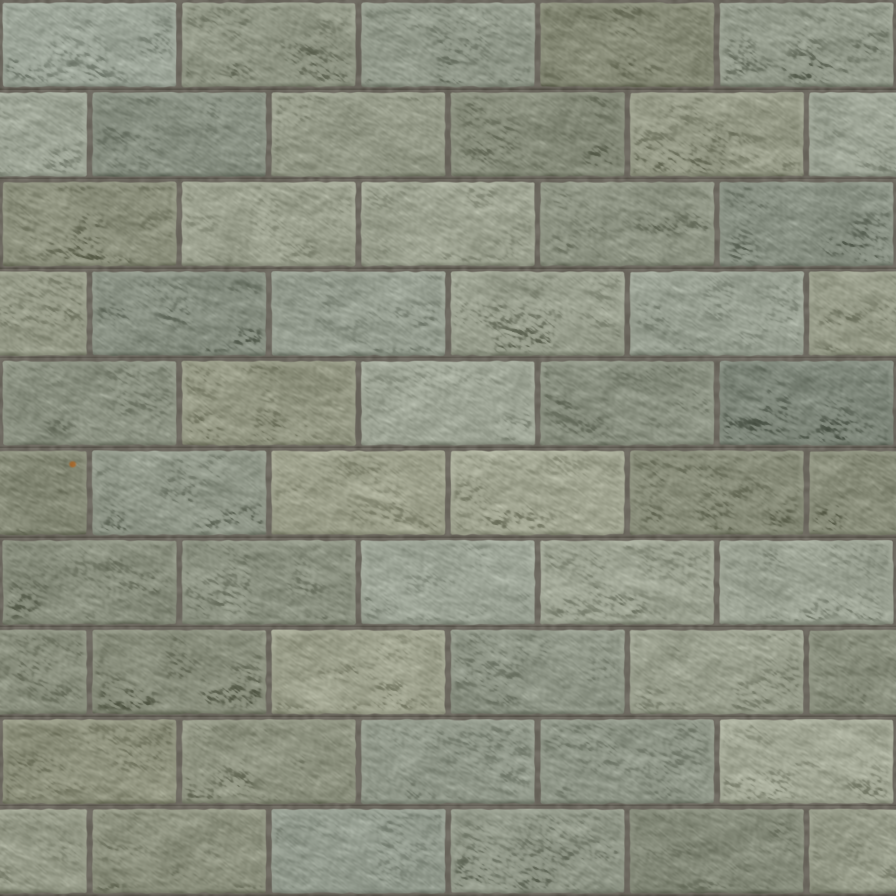
A Shadertoy shader for this texture:

```glsl
const vec2 GRID = vec2(5.0, 10.0);          // blocks across, courses up
const float JOINT_HALF = 0.0032;            // half the mortar width
const float CORNER = 0.0025;
const float EDGE_WOBBLE = 0.0016;
const float LIP_WIDTH = 0.0075;             // smoother rim of each block
const vec2 LIGHT_STEP = vec2(-0.0022, 0.0038);
const float RELIEF = 0.27;
const float TONE_SPREAD = 0.115;
const float CREVICE_DEPTH = 0.19;
const float RUST_CHANCE = 0.0006;
const vec2 RUST_GRID = vec2(16.0, 8.0);     // possible rust spots in one block
const vec3 STONE = vec3(0.567, 0.590, 0.525);
const vec3 WARM_TINT = vec3(0.014, 0.003, -0.014);
const vec3 MORTAR = vec3(0.425, 0.410, 0.375);
const vec3 RUST = vec3(0.70, 0.43, 0.18);

float hash(vec2 p) {
    vec3 q = fract(vec3(p.xyx) * 0.1031);
    q += dot(q, q.yzx + 33.33);
    return fract((q.x + q.y) * q.z);
}

float noise(vec2 p) {
    vec2 i = floor(p), f = fract(p);
    f = f * f * (3.0 - 2.0 * f);
    return mix(mix(hash(i), hash(i + vec2(1, 0)), f.x),
               mix(hash(i + vec2(0, 1)), hash(i + vec2(1, 1)), f.x), f.y);
}

// Rough split face: slanted layers of noise
float stoneHeight(vec2 p, vec2 seed) {
    vec2 q = vec2(p.x + 0.25 * p.y, p.y + 0.3 * p.x) * vec2(44.0, 62.0) + seed;
    float height = 0.0, weight = 0.5;
    for (int i = 0; i < 4; i++) {
        height += weight * noise(q);
        q = q * 1.9 + 17.3;
        weight *= 0.68;
    }
    return height;
}

float roundBox(vec2 p, vec2 halfSize, float radius) {
    vec2 q = abs(p) - halfSize + radius;
    return length(max(q, 0.0)) + min(max(q.x, q.y), 0.0) - radius;
}

void mainImage(out vec4 fragColor, in vec2 fragCoord) {
    vec2 uv = fragCoord / iResolution.xy;
    float soft = max(0.0011, 0.8 / min(iResolution.x, iResolution.y));

    // Running bond: every other course slides by half a block
    vec2 cell = uv * GRID;
    cell.x += 0.5 * (1.0 - mod(floor(cell.y), 2.0));
    vec2 id = mod(floor(cell), GRID);
    vec2 p = (fract(cell) - 0.5) / GRID;
    vec2 halfSize = 0.5 / GRID - JOINT_HALF;
    vec2 seed = 40.0 + 31.0 * id;
    float tone = hash(id + 7.1);
    float wear = hash(id + 53.7);

    // Block outline, lightly chipped
    float chip = noise(p * 110.0 + seed) - 0.5;
    float dist = roundBox(p, halfSize, CORNER) + EDGE_WOBBLE * chip;
    float block = 1.0 - smoothstep(-soft, soft, dist);
    float lip = smoothstep(-LIP_WIDTH, -0.2 * LIP_WIDTH, dist);

    // Lit relief
    float height = stoneHeight(p, seed);
    float slope = height - stoneHeight(p + LIGHT_STEP, seed);
    float light = RELIEF * slope * (1.0 - 0.55 * lip);
    light += 0.06 * (noise(p * vec2(24.0, 36.0) + seed) - 0.5);

    // Dark hollows, gathered low on the more worn blocks
    float low = smoothstep(0.6, -1.0, p.y / halfSize.y);
    float patchy = smoothstep(0.4, 0.8, noise(p * vec2(28.0, 40.0) + seed + 9.0));
    float hollow = smoothstep(0.02, -0.18, slope) * patchy;
    light -= CREVICE_DEPTH * hollow * mix(0.25, 1.0, low * wear) * (1.0 - lip);

    // Pale rim on top, ragged shadow beneath
    float topSide = smoothstep(-0.5, 1.0, p.y / halfSize.y);
    float under = smoothstep(0.006, 0.0, p.y + halfSize.y);
    light += lip * mix(0.010, 0.045, topSide);
    light -= under * (0.04 + 0.14 * noise(vec2(p.x * 70.0, 3.0) + seed));

    vec3 stone = STONE + TONE_SPREAD * (tone - 0.5) + light;
    stone += WARM_TINT * (2.0 * hash(id + 91.3) - 1.0);

    // Rare rust spots
    vec2 spot = fract(cell) * RUST_GRID;
    float rusty = step(1.0 - RUST_CHANCE, hash(floor(spot) + id * RUST_GRID + 211.0));
    vec2 offset = (fract(spot) - 0.5) / (RUST_GRID * GRID);
    float stain = 1.0 - smoothstep(0.002, 0.005, length(offset) + 0.003 * chip);
    stone = mix(stone, RUST + light, 0.85 * rusty * stain);

    // Mortar, darker right below each block
    float grain = noise(uv * 170.0) - 0.5;
    vec3 mortar = MORTAR + 0.07 * grain;
    mortar -= 0.07 * smoothstep(0.0, -JOINT_HALF, p.y + halfSize.y);

    fragColor = vec4(clamp(mix(mortar, stone, block), 0.0, 1.0), 1.0);
}
```
